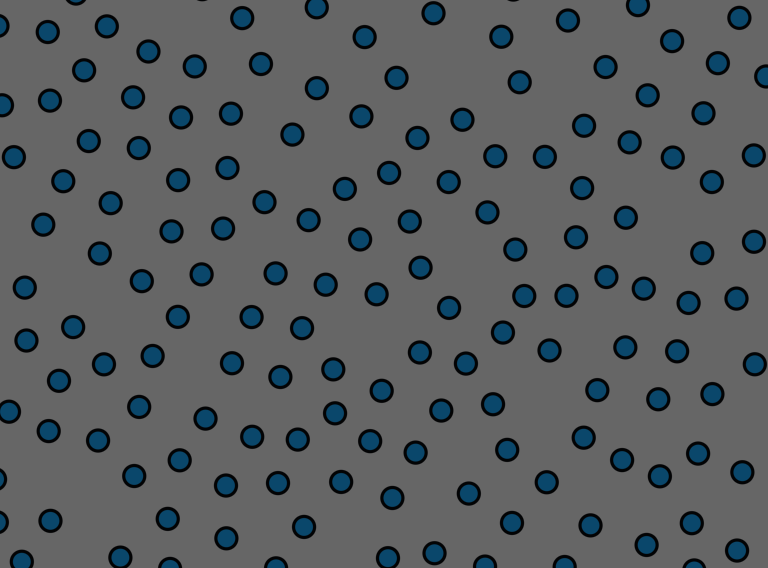
Give the GLSL for this pattern, as a Shadertoy shader.

```glsl
// Evenly scattered blue discs with dark rims on a flat grey ground.
// Each cell of a rotated grid holds one jittered site; two rounds of mutual
// repulsion spread the sites, then the nearest site's distance shades the disc.

// Lengths are in canvas heights unless noted
const float CELL_SIZE   = 0.0970;
const float RIM_RADIUS  = 0.0213;
const float FILL_RADIUS = 0.0157;
const float GRID_ANGLE  = 0.55;
const float EDGE_PIXELS = 0.75;   // half width of the smoothed edge

// Scatter, in cells
const float JITTER      = 0.84;   // full range of the random offset
const float SPACING     = 0.96;   // sites closer than this repel
const float REPULSION   = 0.42;

const vec3 GROUND_GREY  = vec3(0.400, 0.400, 0.400);
const vec3 RIM_BLACK    = vec3(0.008, 0.010, 0.016);
const vec3 FILL_BLUE    = vec3(0.040, 0.280, 0.420);

// Window of cells around the pixel; every round uses up its outer ring
const int ROUNDS = 2;
const int WIDTH  = 2 * ROUNDS + 3;
const int COUNT  = WIDTH * WIDTH;

vec2 hash2(vec2 p) {
    vec3 h = fract(vec3(p.xyx) * vec3(0.1031, 0.1030, 0.0973));
    h += dot(h, h.yzx + 33.33);
    return fract((h.xx + h.yz) * h.zy);
}

mat2 rotation(float angle) {
    float c = cos(angle), s = sin(angle);
    return mat2(c, s, -s, c);
}

// Random site inside a cell
vec2 jitteredSite(vec2 cell) {
    return cell + 0.5 + JITTER * (hash2(cell + 217.0) - 0.5);
}

// Push that a neighbouring site exerts on a site
vec2 push(vec2 site, vec2 neighbour) {
    vec2 away = site - neighbour;
    float dist = max(length(away), 0.001);
    return REPULSION * max(SPACING - dist, 0.0) * away / dist;
}

// Distance, in cells, from p to the closest relaxed site
float nearestSite(vec2 p) {
    vec2 corner = floor(p) - float(ROUNDS + 1);
    vec2 sites[COUNT];
    vec2 previous[COUNT];

    for (int i = 0; i < COUNT; i++)
        sites[i] = jitteredSite(corner + vec2(i % WIDTH, i / WIDTH)) - p;

    // Move all sites at once so that every pixel finds the same layout
    for (int margin = 1; margin <= ROUNDS; margin++) {
        for (int i = 0; i < COUNT; i++) previous[i] = sites[i];
        for (int y = margin; y < WIDTH - margin; y++)
        for (int x = margin; x < WIDTH - margin; x++) {
            int self = y * WIDTH + x;
            for (int dy = -1; dy <= 1; dy++)
            for (int dx = -1; dx <= 1; dx++) {
                int other = self + dy * WIDTH + dx;
                if (other != self)
                    sites[self] += push(previous[self], previous[other]);
            }
        }
    }

    float nearest = 10.0;
    for (int y = ROUNDS; y < WIDTH - ROUNDS; y++)
    for (int x = ROUNDS; x < WIDTH - ROUNDS; x++)
        nearest = min(nearest, length(sites[y * WIDTH + x]));
    return nearest;
}

// Smooth coverage of a disc
float disc(float dist, float radius, float edge) {
    return 1.0 - smoothstep(radius - edge, radius + edge, dist);
}

void mainImage(out vec4 fragColor, in vec2 fragCoord) {
    vec2 uv = fragCoord / iResolution.y;
    float edge = EDGE_PIXELS / iResolution.y;

    float dist = CELL_SIZE * nearestSite(rotation(GRID_ANGLE) * uv / CELL_SIZE);

    vec3 color = mix(GROUND_GREY, RIM_BLACK, disc(dist, RIM_RADIUS, edge));
    color = mix(color, FILL_BLUE, disc(dist, FILL_RADIUS, edge));
    fragColor = vec4(color, 1.0);
}
```
